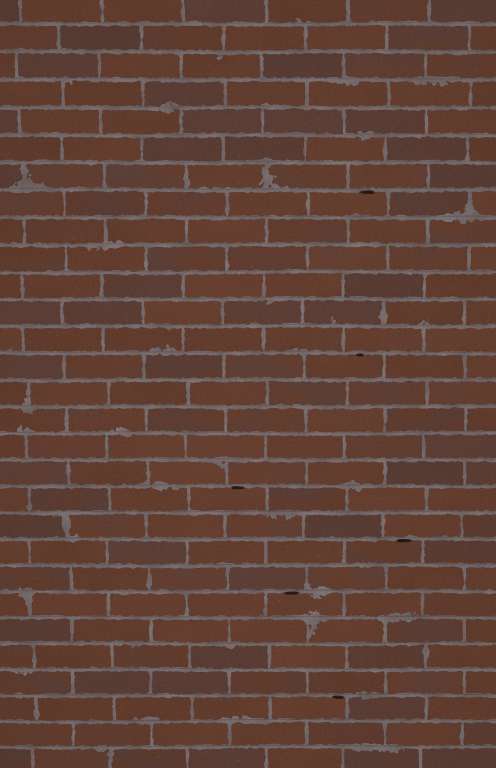
Give the GLSL for this texture, as a Shadertoy shader.

```glsl
const vec3 COURSE_CURVE = vec3(0.143, 27.37, 1.305); // course number = a + b*t + c*t*t
const float COURSES = 28.7;                  // mean courses over the height
const vec2 BRICK_WIDTH = vec2(0.1655, 0.1565); // share of canvas width, top and bottom
const vec2 JOINT_ANCHOR = vec2(0.532, 0.540);  // reference joint, top and bottom
const float BRICK_ASPECT = 2.97;
const vec2 JOINT_HALF = vec2(0.058, 0.072);  // in course heights
const float CORNER = 0.05;
const float ROW_JITTER = 0.06;
const float JOINT_JITTER = 0.02;
const float EDGE_ROUGHNESS = 0.045;
const float CHIP_CHANCE = 0.045;
const vec3 BRICK_WARM = vec3(0.385, 0.237, 0.178);
const vec3 BRICK_DULL = vec3(0.345, 0.236, 0.205);
const vec3 MORTAR_DARK = vec3(0.385, 0.340, 0.335);
const vec3 MORTAR_LIGHT = vec3(0.490, 0.450, 0.460);
const vec3 CHIP_DARK = vec3(0.11, 0.075, 0.065);

float hash(vec2 p) {
    vec3 q = fract(p.xyx * vec3(0.1031, 0.1030, 0.0973));
    q += dot(q, q.yzx + 33.33);
    return fract((q.x + q.y) * q.z);
}

vec2 gradient(vec2 cell) {
    float angle = 6.28318 * hash(cell + 71.0);
    return vec2(cos(angle), sin(angle));
}

float gradientNoise(vec2 p) {
    vec2 i = floor(p), f = fract(p);
    vec2 w = f * f * f * (f * (f * 6.0 - 15.0) + 10.0);
    vec2 e = vec2(1.0, 0.0);
    float a = dot(gradient(i), f);
    float b = dot(gradient(i + e.xy), f - e.xy);
    float c = dot(gradient(i + e.yx), f - e.yx);
    float d = dot(gradient(i + e.xx), f - e.xx);
    return 1.4 * mix(mix(a, b, w.x), mix(c, d, w.x), w.y);
}

float roundedBox(vec2 p, vec2 halfSize, float radius) {
    vec2 q = abs(p) - halfSize + radius;
    return length(max(q, 0.0)) + min(max(q.x, q.y), 0.0) - radius;
}

void mainImage(out vec4 fragColor, in vec2 fragCoord) {
    vec2 uv = fragCoord / iResolution.xy;
    vec2 wall = fragCoord / iResolution.y * COURSES;
    float t = 1.0 - uv.y;
    float soften = max(0.7 * COURSES / iResolution.y, 0.025);

    // Running bond, with courses that narrow slightly downwards
    float course = dot(COURSE_CURVE, vec3(1.0, t, t * t));
    course += 0.035 * gradientNoise(wall * vec2(0.22, 0.35));
    float row = floor(course);
    float column = (uv.x - mix(JOINT_ANCHOR.x, JOINT_ANCHOR.y, t)) / mix(BRICK_WIDTH.x, BRICK_WIDTH.y, t);
    column += 0.5 * mod(row, 2.0) + ROW_JITTER * (hash(vec2(row, 5.0)) - 0.5);
    float nearestJoint = floor(column + 0.5);
    column += JOINT_JITTER * (hash(vec2(nearestJoint + 20.0, row)) - 0.5);
    vec2 id = vec2(floor(column) + 20.0, row);
    vec2 local = (fract(vec2(column, course)) - 0.5) * vec2(BRICK_ASPECT, 1.0);

    // Ragged brick edge and occasional mortar smears
    float rough = gradientNoise(wall * 3.1) + 0.6 * gradientNoise(wall * 7.3);
    float dist = roundedBox(local, 0.5 * vec2(BRICK_ASPECT, 1.0) - JOINT_HALF, CORNER);
    dist += EDGE_ROUGHNESS * rough;
    float smear = smoothstep(0.42, 0.75, gradientNoise(wall * vec2(0.55, 0.8) + 13.0));
    dist += smear * (0.13 + 0.16 * rough);
    float mortarMask = smoothstep(-soften, soften, dist);

    // Brick face: tone per brick, mottling and grain
    float grain = gradientNoise(wall * 9.0) + gradientNoise(wall * 17.0);
    float mottle = gradientNoise(wall * vec2(0.6, 1.1) + 40.0);
    float dull = smoothstep(0.45, 1.0, hash(id) + 0.35 * mottle + 0.12 * (1.0 - t));
    vec3 brick = mix(BRICK_WARM, BRICK_DULL, dull);
    brick *= 1.0 + 0.05 * (hash(id + 9.0) - 0.5) + 0.035 * grain + 0.03 * mottle;
    float fleck = smoothstep(0.62, 0.85, gradientNoise(wall * 6.0 + 80.0));
    brick = mix(brick, MORTAR_DARK, 0.4 * fleck);

    // Mortar, shaded beneath the brick above
    float tone = clamp(0.62 + 0.45 * gradientNoise(wall * 1.3 + 25.0) + 0.18 * grain, 0.0, 1.0);
    vec3 mortar = mix(MORTAR_DARK, MORTAR_LIGHT, tone);
    float underEdge = smoothstep(0.40, 0.46, local.y) * (1.0 - smoothstep(0.46, 0.50, local.y));
    mortar *= 1.0 - 0.16 * underEdge * (0.6 + 0.4 * t);
    vec3 color = mix(brick, mortar, mortarMask);

    // Dark chips along some upper edges
    float chipX = (hash(id + 31.0) - 0.5) * 0.8 * BRICK_ASPECT;
    float chipLength = mix(0.14, 0.34, hash(id + 47.0));
    vec2 chipOffset = (local - vec2(chipX, -0.43)) / vec2(chipLength, 0.075);
    float chip = 1.0 - smoothstep(0.55, 1.15, length(chipOffset) + 0.25 * rough);
    color = mix(color, CHIP_DARK, 0.9 * chip * step(hash(id + 63.0), CHIP_CHANCE));

    // Gentle fall-off towards the corners
    vec2 fromCenter = uv - 0.5;
    color *= 1.02 - 0.14 * dot(fromCenter, fromCenter);
    fragColor = vec4(color, 1.0);
}
```
